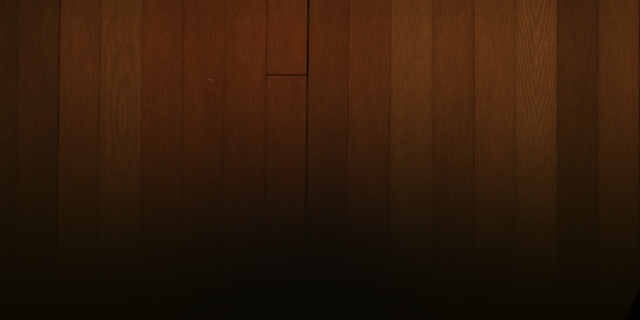
Write a WebGL 2 fragment shader that draws this texture.

```glsl
#version 300 es
precision highp float;
// Dim wooden floor: upright planks with grain, sinking into shadow at the bottom.
#define PLANK_WIDTH 0.0647
#define FIRST_SEAM 0.029
#define LEAN 0.006
#define JOINT_HEIGHT 0.766
#define FIBRE_SCALE vec2(210.0, 15.0)
#define FIBRE_DEPTH 0.24
#define RING_DEPTH 0.055
#define SHADOW_START 0.02
#define SHADOW_END 0.88

uniform vec2 u_resolution;
out vec4 fragColor;

// Red level and green-to-red ratio of each plank, left to right
const float BRIGHTNESS[17] = float[17](0.20, 0.23, 0.30, 0.335, 0.325, 0.33, 0.345, 0.36,
    0.325, 0.35, 0.39, 0.35, 0.37, 0.385, 0.265, 0.315, 0.19);
const float GREENNESS[17] = float[17](0.56, 0.54, 0.51, 0.53, 0.47, 0.46, 0.46, 0.46,
    0.48, 0.49, 0.54, 0.52, 0.53, 0.56, 0.54, 0.54, 0.58);

vec2 hash2(vec2 p) {
    vec3 q = fract(p.xyx * vec3(0.1031, 0.1030, 0.0973));
    q += dot(q, q.yzx + 33.33);
    return fract((q.xx + q.yz) * q.zy);
}

// Distance to the nearest scattered cell point
float cellular(vec2 p) {
    vec2 cell = floor(p);
    float nearest = 2.0;
    for (int j = -1; j <= 1; j++)
        for (int i = -1; i <= 1; i++) {
            vec2 c = cell + vec2(i, j);
            nearest = min(nearest, length(c + hash2(c) - p));
        }
    return nearest;
}

// Smooth layered sines, roughly -1 to 1
float waves(vec2 p) {
    float sum = 0.0, amp = 0.5;
    for (int i = 0; i < 4; i++) {
        sum += amp * sin(p.x + 1.7 * sin(p.y + float(i)));
        p = mat2(1.6, 0.7, -0.7, 1.6) * p + 2.3;
        amp *= 0.55;
    }
    return sum;
}

// Soft line of given half width, from a distance
float stroke(float d, float halfWidth, float soft) {
    return 1.0 - smoothstep(halfWidth - soft, halfWidth + soft, abs(d));
}

float segment(vec2 p, vec2 a, vec2 b) {
    vec2 ab = b - a;
    return length(p - a - ab * clamp(dot(p - a, ab) / dot(ab, ab), 0.0, 1.0));
}

void main() {
    vec2 uv = gl_FragCoord.xy / u_resolution;
    vec2 p = vec2(uv.x * 2.0, uv.y);
    float soft = max(1.0 / u_resolution.y, 0.002);

    // Plank layout: seams lean a little on the left half
    float x = uv.x + LEAN * (1.0 - uv.y) * (1.0 - smoothstep(0.5, 0.75, uv.x));
    float slot = (x - FIRST_SEAM) / PLANK_WIDTH + 1.0;
    int plank = int(clamp(floor(slot), 0.0, 16.0));
    float id = float(plank);
    float across = fract(slot) - 0.5;
    bool jointed = plank == 7;
    float board = id + (jointed && uv.y > JOINT_HEIGHT ? 31.0 : 0.0);

    // Base wood colour
    float red = BRIGHTNESS[plank];
    float green = red * GREENNESS[plank];
    vec3 wood = vec3(red, green, green * 0.56 - red * 0.09);

    // Long fibres, short pores and slow tonal drift
    vec2 drift = vec2(x * 45.0 + board * 3.1, uv.y * 5.0 + board * 1.7);
    float bend = waves(drift * vec2(0.3, 1.6)) * 0.003;
    vec2 grain = vec2(x + bend, uv.y) * FIBRE_SCALE;
    float fibre = cellular(grain + board * 17.0);
    float pores = cellular(grain * vec2(1.3, 3.5) + 71.0);
    float shade = 1.0 + FIBRE_DEPTH * (0.4 * (fibre - 0.45) + 0.5 * (pores - 0.45));
    shade += 0.05 * waves(drift) + 0.025 * waves(drift * vec2(5.0, 2.0));

    // Cathedral rings: a long oval on one board, nested arches on another
    float wobble = waves(vec2(across * 6.0, uv.y * 17.0) + id);
    float oval = length(vec2((across - 0.06) * 1.3, (uv.y - 0.65) * 1.8)) * 27.0;
    float arch = (uv.y - 0.45 * abs(across) - 0.5 * across * across) * 95.0;
    float rings = plank == 3 ? sin(oval + 1.8 * wobble) * (1.0 - smoothstep(0.15, 0.35, abs(uv.y - 0.68))) : 0.0;
    rings += plank == 13 ? 1.4 * sin(arch + 2.2 * wobble) * smoothstep(0.45, 0.75, uv.y) : 0.0;
    wood *= shade + RING_DEPTH * rings;

    // Seams between boards: mostly faint hairlines, a few open and dark
    float seam = round(slot);
    float seamGap = (slot - seam) * PLANK_WIDTH * 2.0;
    float open = 0.10 + 0.18 * hash2(vec2(seam, 4.0)).x;
    if (seam == 8.0) open = mix(0.55, 0.85, smoothstep(JOINT_HEIGHT - 0.06, JOINT_HEIGHT + 0.02, uv.y));
    if (seam == 2.0) open = 0.55;
    if (seam == 16.0) open = 0.5;
    open *= 0.85 + 0.3 * waves(vec2(uv.y * 31.0, seam));
    float gapWidth = seam == 8.0 ? 0.0028 : 0.0018;
    wood *= 1.0 - open * stroke(seamGap, gapWidth, soft);
    wood *= 1.0 - 0.05 * stroke(seamGap, 0.008, 0.008);
    wood *= 1.0 + (seam == 9.0 ? 0.22 : 0.03) * stroke(seamGap - 0.004, 0.0015, soft);
    if (jointed) wood *= 1.0 - 0.62 * stroke(uv.y - JOINT_HEIGHT, 0.002, soft);

    // Small pale nicks
    float nick = min(segment(p, vec2(0.651, 0.752), vec2(0.665, 0.749)),
                     segment(p, vec2(0.654, 0.808), vec2(0.656, 0.806)));
    wood += vec3(0.16, 0.13, 0.08) * stroke(nick, 0.0012, soft);

    // Light falls from above; the shadow climbs higher in the middle
    float middle = exp(-pow((uv.x - 0.48) / 0.22, 2.0));
    float light = smoothstep(SHADOW_START + 0.055 * middle, SHADOW_END + 0.04 * middle, uv.y);
    light *= 1.0 - 0.07 * smoothstep(0.88, 1.0, uv.y);
    vec3 ambient = mix(vec3(0.068, 0.049, 0.012), vec3(0.049, 0.042, 0.026), middle);
    ambient *= 0.82 + 0.18 * smoothstep(0.0, 0.2, uv.y);
    vec3 color = ambient * (1.0 - light) + wood * light;

    // Black slanted corner at the lower right
    float corner = (p.x - 1.953) * 0.9 - uv.y * 0.42;
    color *= 1.0 - 0.75 * smoothstep(-0.006, 0.006, corner);
    fragColor = vec4(color, 1.0);
}
```
